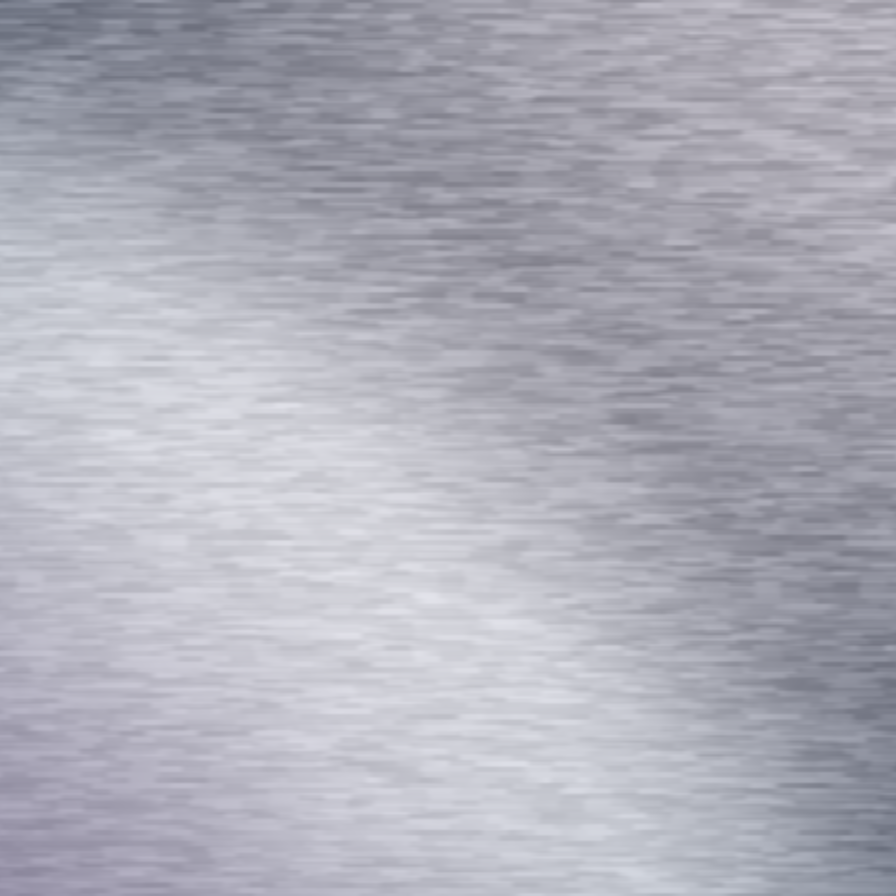
Give the GLSL for this texture, as a WebGL 2 fragment shader.

```glsl
#version 300 es
precision highp float;

uniform vec2 u_resolution;
out vec4 fragColor;

// Sheen colours, ordered from the lower left to the upper right corner
const vec3 VIOLET_SHADE = vec3(0.50, 0.475, 0.58);
const vec3 BRIGHT_SHEEN = vec3(0.83, 0.832, 0.86);
const vec3 DARK_BAND = vec3(0.605, 0.602, 0.645);
const vec3 FAR_GREY = vec3(0.685, 0.675, 0.715);
const vec3 END_SHADE = vec3(0.15, 0.125, 0.11);

// Positions of the sheen bands along the bowed diagonal
const float VIOLET_AT = -0.35;
const float BRIGHT_AT = 0.80;
const float DARK_AT = 1.30;
const float FAR_AT = 1.80;
const float BOW = 0.22;
const float SKEW = 0.05;

// Brushed grain: cells across and rows up the canvas, and layer strengths
const vec2 FINE_GRAIN = vec2(17.0, 170.0);
const vec2 SHORT_GRAIN = vec2(34.0, 155.0);
const vec2 BROAD_GRAIN = vec2(14.0, 70.0);
const float FINE_STRENGTH = 0.085;
const float SHORT_STRENGTH = 0.075;
const float BROAD_STRENGTH = 0.03;
const float BRIGHT_GRAIN = 0.75;
const float DARK_GRAIN = 1.15;

// Half widths of the soft joins, in cells and in rows
const float END_SOFTNESS = 0.2;
const float ROW_SOFTNESS = 0.3;

float hash(vec2 p) {
    vec3 q = fract(p.xyx * vec3(0.1031, 0.1030, 0.0973));
    q += dot(q, q.yzx + 33.33);
    return fract((q.x + q.y) * q.z);
}

float join(float t, float softness) {
    return smoothstep(0.5 - softness, 0.5 + softness, t);
}

// One row of joined cells, shifted by a random amount
float streakRow(float x, float row, float seed) {
    x += 17.0 * hash(vec2(row, seed));
    vec2 key = vec2(floor(x), row + seed * 211.0);
    return mix(hash(key), hash(key + vec2(1.0, 0.0)), join(fract(x), END_SOFTNESS));
}

// Stretched cellular noise, centred on zero
float streaks(vec2 uv, vec2 grain, float seed) {
    vec2 p = uv * grain;
    float row = floor(p.y);
    float blend = join(fract(p.y), ROW_SOFTNESS);
    return mix(streakRow(p.x, row, seed), streakRow(p.x, row + 1.0, seed), blend) - 0.5;
}

// Bowed diagonal reflection, darker and cooler towards its ends
vec3 sheen(vec2 uv, out float darkness) {
    float along = uv.x - uv.y;
    float across = uv.x + uv.y + BOW * along * along - SKEW * along;
    darkness = smoothstep(BRIGHT_AT, DARK_AT, across);
    vec3 colour = mix(VIOLET_SHADE, BRIGHT_SHEEN, smoothstep(VIOLET_AT, BRIGHT_AT, across));
    colour = mix(colour, DARK_BAND, darkness);
    colour = mix(colour, FAR_GREY, smoothstep(DARK_AT, FAR_AT, across));
    return colour - END_SHADE * along * along;
}

void main() {
    vec2 uv = gl_FragCoord.xy / u_resolution;

    // A gentle waver breaks up the smooth reflection
    vec2 waver = 0.008 * vec2(sin(uv.y * 23.0 + 2.0 * sin(uv.x * 9.0)),
                              sin(uv.x * 17.0 + 2.0 * sin(uv.y * 11.0)));
    float darkness;
    vec3 colour = sheen(uv + waver, darkness);

    // Layered horizontal brush marks
    float grain = FINE_STRENGTH * streaks(uv, FINE_GRAIN, 1.0)
                + SHORT_STRENGTH * streaks(uv, SHORT_GRAIN, 2.0)
                + BROAD_STRENGTH * streaks(uv, BROAD_GRAIN, 3.0);
    colour += grain * mix(BRIGHT_GRAIN, DARK_GRAIN, darkness);

    fragColor = vec4(clamp(colour, 0.0, 1.0), 1.0);
}
```
